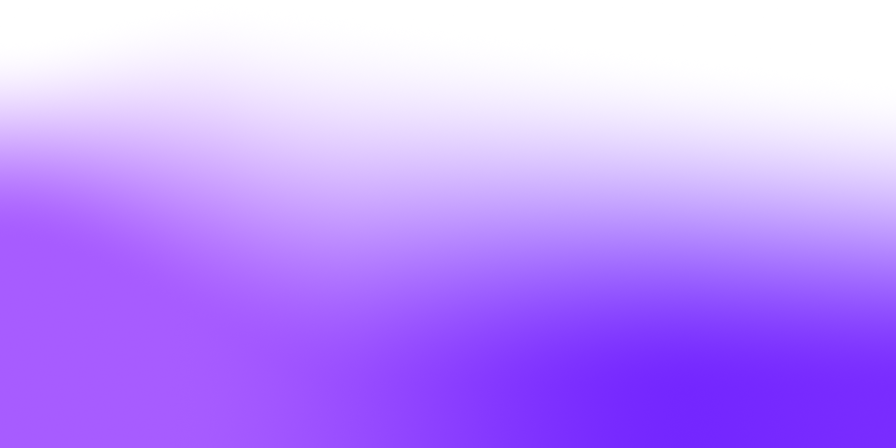
This background is drawn by a Shadertoy shader. Its source:

```glsl
const vec3 WHITE  = vec3(1.0);
const vec3 VIOLET = vec3(0.655, 0.36, 1.0);
const vec3 INDIGO = vec3(0.455, 0.15, 1.0);

// Depths are measured down from the top, as a share of the height.
const float LEFT_DIP     = 0.09;  // extra white at the left edge
const float RIGHT_DIP    = 0.18;  // extra white at the right edge
const float DIP_CENTER   = 0.25;  // where the tint reaches highest
const float FADE_BOTTOM  = 0.54;  // where full colour is reached at the left
const float FADE_STRETCH = 0.34;  // longer fade away from the left
const float STRETCH_END  = 0.42;

const vec2  INDIGO_SPAN = vec2(0.18, 0.78);  // left to right onset
const float INDIGO_EASE = 0.10;              // softening at the right edge

const float DITHER = 1.0 / 255.0;

float hash(vec2 p) {
    return fract(sin(dot(p, vec2(12.99, 78.23))) * 43758.5);
}

// Share of colour over white, with bounds that bend across the canvas
float tintAmount(float x, float depth) {
    float top = LEFT_DIP * (1.0 - smoothstep(0.0, DIP_CENTER, x))
              + RIGHT_DIP * max(x - DIP_CENTER, 0.0) / (1.0 - DIP_CENTER);
    float bottom = FADE_BOTTOM + FADE_STRETCH * smoothstep(0.0, STRETCH_END, x);
    return smoothstep(top, bottom, depth);
}

// Hue shift from violet at the left to indigo at the right
float indigoAmount(float x) {
    float across = smoothstep(INDIGO_SPAN.x, INDIGO_SPAN.y, x);
    return across * (1.0 - INDIGO_EASE * smoothstep(0.75, 1.0, x));
}

void mainImage(out vec4 fragColor, in vec2 fragCoord) {
    vec2 uv = fragCoord / iResolution.xy;
    float depth = 1.0 - uv.y;

    vec3 base = mix(VIOLET, INDIGO, indigoAmount(uv.x));
    vec3 color = mix(WHITE, base, tintAmount(uv.x, depth));

    // Slight dither against banding
    color += (hash(fragCoord) - 0.5) * DITHER;
    fragColor = vec4(clamp(color, 0.0, 1.0), 1.0);
}
```
